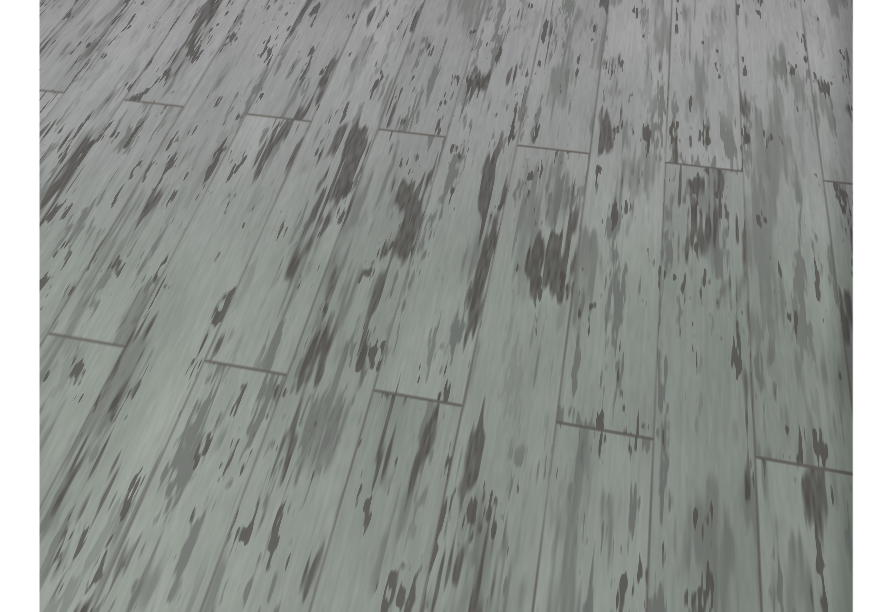
A Shadertoy shader for this texture:

```glsl
float hash(vec2 p) {
    return fract(sin(dot(p, vec2(127.1, 311.7))) * 43758.5);
}

float noise(vec2 p) {
    vec2 i = floor(p), f = fract(p);
    f = f * f * (3.0 - 2.0 * f);
    float low = mix(hash(i), hash(i + vec2(1, 0)), f.x);
    float high = mix(hash(i + vec2(0, 1)), hash(i + vec2(1, 1)), f.x);
    return mix(low, high, f.y);
}

float fbm(vec2 p) {
    float sum = 0.0, amp = 0.533;
    for (int i = 0; i < 4; i++) {
        sum += amp * noise(p);
        p = p * 2.03 + 17.3;
        amp *= 0.5;
    }
    return sum;
}

// Floor plane in perspective: x counts planks, y counts half plank lengths
vec2 floorPlane(vec2 p) {
    float depth = p.y + 0.079 * p.x + 1.1445;
    float across = (p.x - 1.15) / (0.0843 * depth) + 0.5;
    float along = (p.y - 0.1156 * p.x - 0.1397) / (0.2335 * depth);
    return vec2(across, along);
}

float stroke(float dist, float halfWidth, float aa) {
    return 1.0 - smoothstep(halfWidth - aa, halfWidth + aa, dist);
}

// Distance to the nearest integer
float gridDistance(float x) {
    return abs(fract(x + 0.5) - 0.5);
}

// Worn marks: stretched noise above a level, with edges frayed by the grain
float wear(vec2 p, vec2 stretch, float level, float softness, float fray) {
    float n = fbm(p * stretch) + 0.22 * (fray - 0.5);
    return smoothstep(level, level + softness, n);
}

vec3 woodColor(vec2 wood, vec2 seed, vec3 paint) {
    const vec3 greyWood = vec3(0.42, 0.43, 0.415);
    const vec3 darkWood = vec3(0.325, 0.315, 0.305);
    vec2 p = wood + 40.0 * seed;
    float grain = noise(p * vec2(30.0, 2.2));
    float fineGrain = noise(p * vec2(45.0, 8.0));

    // Painted surface with soft clouds and fibres
    vec3 col = paint * (0.97 + 0.06 * seed.x);
    col += 0.09 * (fbm(p * vec2(1.6, 0.7) + 5.0) - 0.5);
    col += 0.035 * (grain - 0.5) + 0.03 * (fineGrain - 0.5);

    // Thin scratches, faded patches, then bare dark patches
    float region = smoothstep(0.35, 0.65, noise(p * vec2(1.5, 0.6) + 31.0));
    float scratches = wear(p + 11.0, vec2(9.0, 1.4), 0.60, 0.12, fineGrain);
    float faded = wear(p + 23.0, vec2(3.0, 0.8), 0.58, 0.16, grain);
    float bare = wear(p + 57.0, vec2(2.6, 0.75), 0.67, 0.09, grain);
    float chips = wear(p + 83.0, vec2(6.5, 1.7), 0.69, 0.07, fineGrain);
    col = mix(col, greyWood, scratches * (0.3 + 0.5 * region));
    col = mix(col, greyWood, faded * (0.4 + 0.35 * grain));
    col = mix(col, darkWood, bare * (0.6 + 0.35 * fineGrain));
    return mix(col, darkWood, 0.8 * chips);
}

void mainImage(out vec4 fragColor, in vec2 fragCoord) {
    const vec3 coolPaint = vec3(0.585, 0.585, 0.59);
    const vec3 greenPaint = vec3(0.56, 0.59, 0.56);
    const vec3 seamColor = vec3(0.39, 0.375, 0.355);
    const float lengthRatio = 3.2;

    vec2 p = vec2(fragCoord.x, iResolution.y - fragCoord.y) / iResolution.y;
    float pixel = 1.0 / iResolution.y;
    vec2 plane = floorPlane(p);
    float aa = fwidth(plane.x);

    // Alternate columns are shifted by half a plank
    float column = floor(plane.x);
    float run = 0.5 * (plane.y + mod(column, 2.0));
    vec2 id = vec2(column, floor(run));
    vec2 seed = vec2(hash(id), hash(id + 7.7));

    vec2 wood = plane * vec2(1.0, lengthRatio);
    vec3 paint = mix(coolPaint, greenPaint, smoothstep(0.0, 0.6, p.y));
    vec3 col = woodColor(wood, seed, paint);

    // Long seams of uneven strength and crisp end joints
    float seam = stroke(gridDistance(plane.x), 0.011, aa);
    float joint = stroke(gridDistance(run) * 2.0 * lengthRatio, 0.014, aa);
    float seamWear = 0.35 + 0.5 * noise(vec2(floor(plane.x + 0.5) * 9.1, wood.y * 1.3));
    col = mix(col, seamColor, max(seam * seamWear, 0.85 * joint));

    // Uneven room light, dimmer to the lower right and along the right edge
    float light = 1.03 - 0.13 * smoothstep(0.5, 1.4, p.x) * smoothstep(0.1, 1.0, p.y);
    light -= 0.07 * exp(-6.0 * dot(p - vec2(0.75, 0.5), p - vec2(0.75, 0.5)));
    light *= 1.0 - 0.2 * smoothstep(1.34, 1.395, p.x);
    col *= light;

    // White side margins
    float inside = smoothstep(-pixel, pixel, min(p.x - 0.0646, 1.3935 - p.x));
    fragColor = vec4(mix(vec3(1.0), col, inside), 1.0);
}
```
